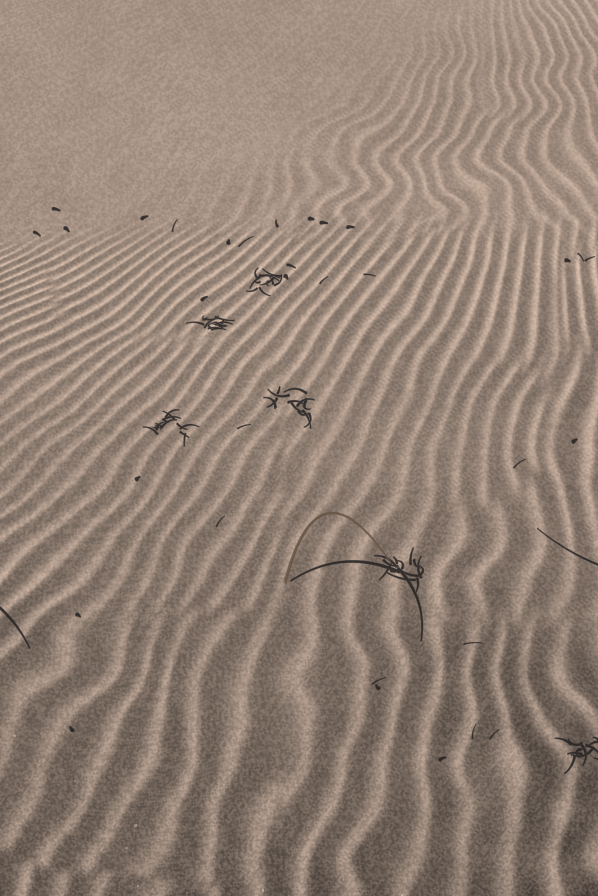
A Shadertoy shader for this texture:

```glsl
// Wind-rippled sand seen at a slant, with dry twigs and tufts lying on it.
// Ripples are skewed waves along lines converging on a vanishing point, bent
// by noise; twigs are distance fields to bowed strokes placed by loops.

#define NEAR_VANISH vec2(0.65, 1.02)
#define FAR_VANISH vec2(0.56, 1.16)
#define NEAR_SPACING 0.068
#define FAR_SPACING 0.075
#define CREST_HEIGHT 0.735
#define RIPPLE_CONTRAST 0.225
#define GRAIN_CONTRAST 0.14
#define SHADE_BOTTOM 0.470
#define SHADE_TOP 0.655
#define SAND_TINT vec3(1.0, 0.880, 0.795)
#define TWIG_COLOR vec3(0.15, 0.14, 0.14)
#define STRAW_COLOR vec3(0.40, 0.33, 0.27)

float hash(vec2 p) {
    return fract(sin(dot(p, vec2(127.1, 311.7))) * 43758.5453);
}

float noise(vec2 p) {
    vec2 i = floor(p), f = fract(p);
    f = f * f * (3.0 - 2.0 * f);
    return mix(mix(hash(i), hash(i + vec2(1, 0)), f.x),
               mix(hash(i + vec2(0, 1)), hash(i + vec2(1, 1)), f.x), f.y);
}

// Slow rise to a thin crest, then a quicker fall; centred near zero
float crestWave(float phase) {
    float f = fract(phase);
    float h = smoothstep(0.0, 0.64, f) * (1.0 - smoothstep(0.64, 0.98, f));
    return pow(h, 2.1) - 0.35;
}

// Two wave counts blended by noise, so that crests fork and merge
float ripples(vec2 p, vec2 vanish, float spacing, float bend, float forkScale) {
    float phase = (p.x - vanish.x) / (vanish.y - p.y) / spacing + bend;
    float fork = smoothstep(0.44, 0.58, noise(p * forkScale + 7.3));
    return mix(crestWave(phase), crestWave(phase * 1.12 + 0.4), fork);
}

// Coverage of a bowed, tapering stroke from a to b
float stroke(vec2 p, vec2 a, vec2 b, float bow, float width) {
    vec2 ab = b - a, q = p - a;
    float len = length(ab);
    vec2 dir = ab / len;
    float t = dot(q, dir) / len;
    float s = clamp(t, 0.0, 1.0);
    float slope = 4.0 * bow * (1.0 - 2.0 * s) / len;
    float side = dot(q, vec2(-dir.y, dir.x)) - 4.0 * bow * s * (1.0 - s);
    float d = length(vec2(side / sqrt(1.0 + slope * slope), (t - s) * len));
    float aa = 0.8 / iResolution.y;
    float w = width * (1.0 - 0.5 * s);
    return 1.0 - smoothstep(w - aa, w + aa, d);
}

// Flattened tangle of short, nearly straight stalks
float tuft(vec2 p, vec2 center, float size, float seed) {
    float cover = 0.0;
    if (length(p - center) > size * 2.0) return cover;
    for (int i = 0; i < 13; i++) {
        vec2 k = vec2(float(i), seed);
        float angle = 6.283 * hash(k);
        vec2 root = center + size * vec2(1.1, 0.6) * (vec2(hash(k + 3.1), hash(k + 5.7)) - 0.5);
        vec2 tip = root + size * (0.2 + 0.7 * hash(k + 9.2)) * vec2(cos(angle), 0.6 * sin(angle));
        float bow = size * 0.2 * (hash(k + 1.9) - 0.5);
        cover = max(cover, stroke(p, root, tip, bow, 0.0007 + size * 0.018));
    }
    return cover;
}

// Loose chips and twigs, half of them gathered along the crest
float looseBits(vec2 p) {
    float cover = 0.0;
    for (int i = 0; i < 34; i++) {
        vec2 k = vec2(float(i), 2.7);
        float y = i % 2 == 0 ? 0.68 + 0.09 * hash(k) : 0.15 + 0.6 * hash(k);
        vec2 at = vec2(0.68 * hash(k + 4.4), y);
        float angle = 3.5 * hash(k + 8.1) - 1.2;
        float len = mix(0.004, 0.025, pow(hash(k + 6.3), 2.0));
        vec2 tip = at + len * vec2(cos(angle), 0.7 * sin(angle));
        float width = mix(0.0024, 0.0009, smoothstep(0.004, 0.014, len));
        cover = max(cover, stroke(p, at, tip, 0.05 * len, width));
    }
    return cover;
}

void mainImage(out vec4 fragColor, in vec2 fragCoord) {
    vec2 p = fragCoord / iResolution.y;

    // Ripples on the near slope and on the dune beyond the crest
    float nearBend = 1.6 * noise(p * 3.0) + 1.1 * noise(p * 8.0 + 3.0) + 0.55 * noise(p * vec2(15, 20));
    float farBend = 1.8 * noise(p * vec2(7, 12)) + 1.3 * noise(p * vec2(18, 34));
    vec2 nearP = vec2(p.x, min(p.y, 0.80));
    float nearWave = ripples(nearP, NEAR_VANISH, NEAR_SPACING, nearBend, 7.0);
    nearWave *= 0.6 + 0.7 * noise(p * 6.0 + 11.0);
    float farMask = smoothstep(-0.06, 0.12, p.x - 0.22 - 1.37 * (p.y - 0.76));
    float farWave = ripples(p, FAR_VANISH, FAR_SPACING, farBend, 12.0) * (0.08 + 0.55 * farMask);
    float crest = CREST_HEIGHT + 0.03 * (noise(p * vec2(5, 1)) - 0.5) + 0.03 * p.x;
    float wave = mix(nearWave, farWave, smoothstep(crest - 0.025, crest + 0.025, p.y));

    // Broad light, dune swells, rough corner and sand grain
    float shade = mix(SHADE_BOTTOM, SHADE_TOP, smoothstep(-0.15, 0.95, p.y));
    float corner = smoothstep(0.35, 0.7, p.x) * (1.0 - smoothstep(0.1, 0.6, p.y));
    shade += corner * (0.12 * noise(p * 32.0) - 0.09);
    shade += 0.04 * (noise(p * vec2(4, 14) + 5.0) - 0.5) + 0.03 * (noise(p * 45.0) - 0.5);
    shade += RIPPLE_CONTRAST * wave;
    vec2 grainP = mat2(0.8, 0.6, -0.6, 0.8) * p * 470.0;
    shade += GRAIN_CONTRAST * (noise(grainP) - 0.5) * mix(1.2, 0.6, p.y);
    float glint = step(0.9975, hash(floor(p * 400.0))) * (1.0 - smoothstep(0.1, 0.4, p.y));
    vec3 color = SAND_TINT * (shade + 0.16 * glint);

    // Tufts as position and size, then loose bits
    vec3 tufts[6] = vec3[6](vec3(0.33, 0.55, 0.042), vec3(0.45, 0.365, 0.044),
        vec3(0.66, 0.16, 0.050), vec3(0.19, 0.525, 0.032),
        vec3(0.30, 0.685, 0.028), vec3(0.24, 0.64, 0.026));
    float twigs = looseBits(p);
    for (int i = 0; i < 6; i++)
        twigs = max(twigs, tuft(p, tufts[i].xy, tufts[i].z, float(i) + 0.5));

    // Long stalks: cast shadow, fallen stems and one pale arch
    twigs = max(twigs, stroke(p, vec2(0.445, 0.362), vec2(0.325, 0.352), -0.016, 0.0019));
    twigs = max(twigs, stroke(p, vec2(0.445, 0.365), vec2(0.470, 0.285), 0.010, 0.0018));
    twigs = max(twigs, stroke(p, vec2(-0.01, 0.33), vec2(0.033, 0.277), 0.004, 0.0018));
    twigs = max(twigs, stroke(p, vec2(0.68, 0.365), vec2(0.60, 0.41), 0.004, 0.0013));
    color = mix(color, TWIG_COLOR, 0.88 * twigs);
    float arch = stroke(p, vec2(0.319, 0.352), vec2(0.436, 0.372), 0.066, 0.0018);
    color = mix(color, STRAW_COLOR, 0.9 * arch);

    fragColor = vec4(color, 1.0);
}
```
